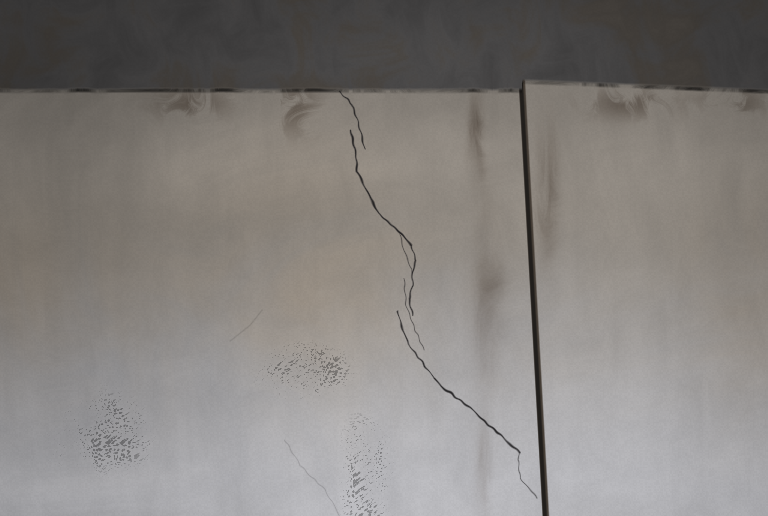
A Shadertoy shader for this texture:

```glsl
// A weathered plaster wall under a dark ceiling, split by a vertical joint and a branching crack.
// Layered sines tint the plaster, cellular noise makes the flakes, and short
// chains of segments form the crack. Units are canvas heights.

float hash(vec2 p) {
    p = fract(p * vec2(123.34, 345.45));
    p += dot(p, p + 34.35);
    return fract(p.x * p.y);
}

// Warped, rotated sine octaves, roughly -1 to 1
float clouds(vec2 p) {
    float sum = 0.0, amp = 0.55;
    for (int i = 0; i < 6; i++) {
        p = mat2(0.8, 0.6, -0.6, 0.8) * p * 1.8 + 1.7;
        p += 0.7 * sin(p.yx * 1.3);
        sum += amp * sin(p.x) * sin(p.y);
        amp *= 0.6;
    }
    return sum;
}

// Cellular noise: distance to the nearest scattered point
float cells(vec2 p) {
    vec2 id = floor(p);
    float nearest = 2.0;
    for (int j = -1; j <= 1; j++)
    for (int i = -1; i <= 1; i++) {
        vec2 cell = id + vec2(i, j);
        vec2 site = cell + vec2(hash(cell), hash(cell + 17.3));
        nearest = min(nearest, length(p - site));
    }
    return nearest;
}

float blob(vec2 p, vec2 center, vec2 radius) {
    vec2 q = (p - center) / radius;
    return exp(-dot(q, q));
}

float segment(vec2 p, vec2 a, vec2 b) {
    vec2 ab = b - a;
    return length(p - a - ab * clamp(dot(p - a, ab) / dot(ab, ab), 0.0, 1.0));
}

// Ink coverage of a three-segment line
float strand(vec2 p, vec2 a, vec2 b, vec2 c, vec2 d, float width, float px) {
    float dist = min(segment(p, a, b), min(segment(p, b, c), segment(p, c, d)));
    return 1.0 - smoothstep(width - px, width + px, dist);
}

float crack(vec2 p, float px) {
    p += 0.001 * sin(p.yx * 230.0 + 2.0 * sin(p * 97.0));
    float swell = 0.8 + 0.35 * sin(p.y * 71.0) * sin(p.y * 173.0 + 1.0);
    float bold = 0.0019 * swell, thin = 0.0013 * swell, fine = 0.0005;
    vec2 bend = vec2(.709, .634), fork = vec2(.773, .552), knee = vec2(.797, .525);
    vec2 merge = vec2(.800, .448), elbow = vec2(.841, .267), foot = vec2(1.008, .122);
    // Main run, top to bottom
    float ink = strand(p, vec2(.659, .822), vec2(.682, .798), vec2(.694, .764), vec2(.707, .711), thin, px);
    ink = max(ink, strand(p, vec2(.680, .746), vec2(.690, .700), vec2(.692, .667), bend, bold, px));
    ink = max(ink, strand(p, bend, vec2(.733, .587), fork, knee, bold, px));
    ink = max(ink, strand(p, knee, vec2(.806, .496), vec2(.799, .472), merge, thin, px));
    ink = max(ink, strand(p, merge, vec2(.793, .421), vec2(.796, .405), vec2(.800, .390), thin, px));
    ink = max(ink, strand(p, vec2(.771, .397), vec2(.777, .372), vec2(.791, .335), elbow, thin, px));
    ink = max(ink, strand(p, elbow, vec2(.855, .252), vec2(.911, .209), foot, bold, px));
    // Hairline branches
    float hair = strand(p, fork, vec2(.783, .514), vec2(.797, .479), merge, fine, px);
    hair = max(hair, strand(p, vec2(.783, .459), vec2(.787, .409), vec2(.804, .362), vec2(.822, .322), fine, px));
    hair = max(hair, strand(p, foot, vec2(1.004, .109), vec2(1.008, .074), vec2(1.041, .035), fine, px));
    float faint = strand(p, vec2(.552, .147), vec2(.581, .099), vec2(.630, .050), vec2(.659, .0), fine, px);
    return max(ink, max(0.8 * hair, 0.25 * faint));
}

// Plaster: pale and cool below, warm and dim toward the upper left
vec3 plaster(vec2 p, float mottle, float panel) {
    vec3 col = mix(vec3(.555, .53, .50), vec3(.70, .70, .715), smoothstep(.6, .05, p.y + 0.08 * mottle));
    float side = smoothstep(-.15, .8, p.x + 0.08 * mottle);
    col *= mix(mix(.84, .74, p.y), 1.02, side);
    col *= 1.0 - 0.1 * panel * smoothstep(1.15, 1.5, p.x);
    col *= 1.0 - 0.1 * smoothstep(.66, .83, p.y);
    float warm = blob(p, vec2(.1, .4), vec2(.3, .2)) + blob(p, vec2(.6, .5), vec2(.2)) + blob(p, vec2(1.45, .42), vec2(.1, .2));
    col *= 1.0 - vec3(.0, .015, .035) * warm * (1.0 + mottle);
    return col * (1.0 + 0.05 * mottle);
}

// Damp patches and drips
float stains(vec2 p, float detail, float streak) {
    float patches = blob(p, vec2(.37, .80), vec2(.07, .03)) + blob(p, vec2(.57, .79), vec2(.05, .05));
    patches += blob(p, vec2(1.22, .80), vec2(.08, .03)) + blob(p, vec2(1.42, .80), vec2(.06, .03));
    vec2 q = p + vec2(0.008 * detail, 0.0);
    float drips = blob(q, vec2(.922, .73), vec2(.012, .08)) + blob(q, vec2(1.06, .62), vec2(.018, .11));
    drips += 0.6 * blob(q, vec2(.945, .42), vec2(.028, .17)) + 0.5 * blob(q, vec2(.935, .1), vec2(.015, .09));
    return 0.3 * patches * smoothstep(-.2, .4, detail) + 0.24 * drips * (1.0 + 0.8 * streak);
}

void mainImage(out vec4 fragColor, in vec2 fragCoord) {
    vec2 p = fragCoord / iResolution.y;
    float px = 1.0 / iResolution.y;
    float mottle = clouds(p * 3.5), detail = clouds(p * vec2(17.0, 14.0) + 5.0);
    float streak = clouds(p * vec2(34.0, 7.0) + 2.0);
    float jointX = mix(1.058, 1.0116, p.y / .841);
    float panel = smoothstep(-px, px, p.x - jointX);
    float edge = mix(.8275 + 0.002 * detail, .845 - 0.04 * (p.x - 1.01), panel);

    vec3 wall = plaster(p, mottle, panel) * (1.0 + 0.025 * detail + 0.012 * streak);
    wall *= 1.0 - stains(p, detail, streak) * vec3(.9, 1.0, 1.08);

    // Sparse flaked specks of uneven size
    float flaked = blob(p, vec2(.59, .28), vec2(.08, .05)) + blob(p, vec2(.71, .08), vec2(.05, .1)) + 0.7 * blob(p, vec2(.2, .16), vec2(.11, .08));
    float size = 0.38 * smoothstep(.1, 1.1, flaked + 0.7 * detail);
    float speck = 1.0 - smoothstep(size - .12, size + .12, cells(p * vec2(130.0, 160.0) + 2.0 * detail));
    wall *= 1.0 - 0.3 * speck * smoothstep(.1, .5, flaked);
    wall *= 1.0 - 0.12 * strand(p, vec2(.446, .339), vec2(.46, .35), vec2(.485, .37), vec2(.508, .399), .001, px);
    wall = mix(wall, vec3(.11, .105, .11), 0.92 * crack(p, px));

    // Joint with a lit brown flank
    float gap = abs(p.x - jointX);
    wall = mix(wall, vec3(.27, .24, .21), 1.0 - smoothstep(.004, .004 + 2.0 * px, gap));
    wall = mix(wall, vec3(.13, .12, .11), 1.0 - smoothstep(.002, .002 + 2.0 * px, abs(p.x - jointX + .002)));

    // Ceiling with brown blotches and a broken dark seam below it
    vec3 ceiling = vec3(.27, .265, .265) * (1.0 + 0.1 * mottle + 0.09 * detail);
    ceiling *= mix(.75, 1.08, blob(p, vec2(.85, .84), vec2(.65, .25)));
    ceiling *= 1.0 - vec3(.08, .12, .18) * smoothstep(.0, .6, mottle + 0.5 * detail);
    float seam = 1.0 - smoothstep(.001, .007, abs(p.y - edge + .003));
    wall *= 1.0 - seam * clamp(0.35 + 0.5 * detail, 0.05, 0.7);
    vec3 col = mix(wall, ceiling, smoothstep(-2.0 * px, 2.0 * px, p.y - edge));
    col *= 1.0 + 0.03 * (hash(floor(p * 344.0)) - 0.5);
    fragColor = vec4(col, 1.0);
}
```
